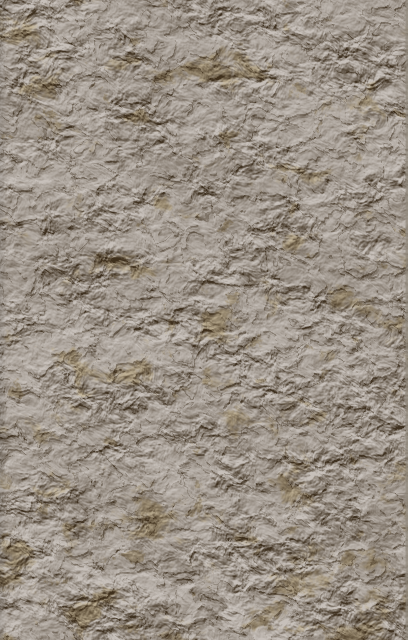
Write a Shadertoy shader that draws this texture.

```glsl
// Weathered, flaking plaster wall: ragged plates, curling cracks, pits and faint olive stains.

vec2 gradientAt(vec2 cell) {
    float angle = 6.2832 * fract(sin(dot(cell, vec2(127.1, 311.7))) * 43758.5);
    return vec2(cos(angle), sin(angle));
}

float gradientNoise(vec2 p) {
    vec2 i = floor(p), f = p - i;
    vec2 u = f * f * f * (f * (f * 6.0 - 15.0) + 10.0);
    vec2 e = vec2(1.0, 0.0);
    float bottom = mix(dot(gradientAt(i), f), dot(gradientAt(i + e.xy), f - e.xy), u.x);
    float top = mix(dot(gradientAt(i + e.yx), f - e.yx), dot(gradientAt(i + e.xx), f - e.xx), u.x);
    return mix(bottom, top, u.y);
}

float fbm(vec2 p, int octaves, float gain) {
    float sum = 0.0, amplitude = 1.0;
    for (int i = 0; i < octaves; i++) {
        sum += amplitude * gradientNoise(p);
        p = mat2(1.6, 1.2, -1.2, 1.6) * p + 7.3;
        amplitude *= gain;
    }
    return sum;
}

// Bend the plane so that plate outlines turn ragged and slightly wide
vec2 warp(vec2 p) {
    vec2 q = p * vec2(1.0, 1.3);
    return q + 0.012 * vec2(gradientNoise(q * 26.0), gradientNoise(q * 26.0 + 41.0));
}

// Stepped layers of flaked plaster
float plates(vec2 p) {
    float level = 2.5 * fbm(warp(p) * 15.0 + 3.0, 5, 0.52);
    return floor(level) + smoothstep(0.0, 0.13, fract(level));
}

// Crumbly ground between and on the plates
float crumbs(vec2 p) {
    return fbm(warp(p) * 32.0 + 5.0, 4, 0.58);
}

void mainImage(out vec4 fragColor, in vec2 fragCoord) {
    vec2 p = fragCoord / iResolution.y;
    float across = fragCoord.x / iResolution.x;
    vec2 q = warp(p);
    float low = 1.0 - smoothstep(0.04, 0.36, p.y);

    // Light from above, with short shadows below the ledges
    vec2 toLight = vec2(-0.001, 0.0028);
    float layer = plates(p);
    float ledge = clamp(layer - plates(p + toLight), -1.0, 1.0);
    float shadow = clamp(plates(p + 2.3 * toLight) - layer, 0.0, 1.0);
    float slope = crumbs(p) - crumbs(p + toLight);

    // Worn areas are darker and grainier than the smooth skin
    float rough = smoothstep(-0.25, 0.3, fbm(q * 9.0 + 19.0, 5, 0.55));
    float grain = fbm(p * 80.0, 3, 0.7);

    // Broken, curling hairline cracks
    float seam = abs(fbm(q * 17.0 + 57.0, 5, 0.52));
    float crack = (1.0 - smoothstep(0.01, 0.06, seam))
                * smoothstep(-0.1, 0.2, gradientNoise(q * 23.0 + 83.0) + 0.2 * grain);

    // Scattered pits, and stains gathering toward the lower corners
    float pit = smoothstep(0.42, 0.54, gradientNoise(q * 21.0 + 29.0) + 0.15 * grain);
    float corners = low * smoothstep(0.2, 0.5, abs(across - 0.5));
    float stain = smoothstep(0.25, 0.65, fbm(q * 10.0 + 71.0, 5, 0.6)
                + 0.12 * low + 0.2 * corners + 0.15 * grain);
    float bare = low * smoothstep(0.08, 0.18, fbm(q * 13.0 + 97.0, 5, 0.55)) * (1.0 - stain);

    float tone = 0.9 + 0.2 * fbm(q * 6.0 + 11.0, 3, 0.5);
    tone += ledge * (ledge > 0.0 ? 0.12 : 0.34) - 0.17 * shadow;
    tone += slope * mix(0.8, 1.9, rough);
    tone += grain * mix(0.14, 0.36, rough) - 0.16 * rough;
    tone -= 0.36 * crack + 0.3 * pit + 0.2 * stain + 0.09 * low;
    tone += 0.28 * bare;

    // Compress the highlights and keep the deepest hollows brown
    tone = tone > 0.95 ? 0.95 + 0.65 * (tone - 0.95) : tone;
    tone = clamp(tone, -0.25, 1.22);

    vec3 hollow = vec3(0.34, 0.29, 0.23);
    vec3 skin = vec3(0.70, 0.67, 0.64);
    vec3 color = mix(hollow, skin, tone);
    color *= mix(vec3(1.0), vec3(0.98, 0.94, 0.82), max(stain, 0.8 * pit));

    // Narrow worn margins at the sides
    color *= 1.0 - 0.08 * (1.0 - smoothstep(0.0, 0.02, across));
    color = mix(color, vec3(0.56, 0.53, 0.48), 0.7 * smoothstep(0.992, 0.996, across));

    fragColor = vec4(color, 1.0);
}
```
